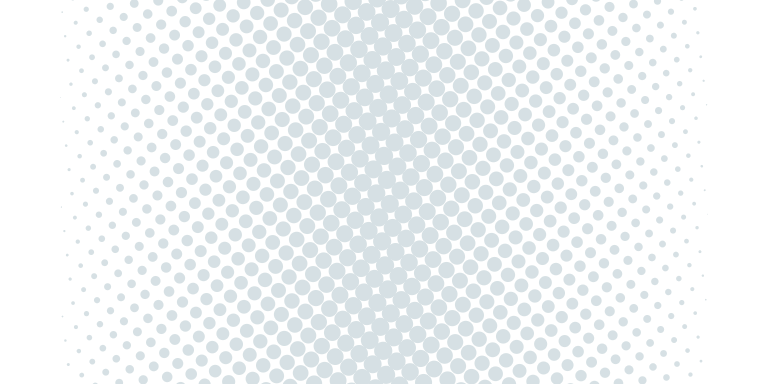
Reproduce this pattern procedurally as a Shadertoy shader.

```glsl
// Tilted halftone of pale blue-grey dots, largest along the central vertical band and shrinking to both sides.

const float PITCH = 0.044516;                        // dot spacing, in canvas heights
const vec2 ROW_DIR = normalize(vec2(13.45, -10.55)); // direction of the dot rows

// Canvas position to grid cells, and back
vec2 toGrid(vec2 p) {
    return vec2(dot(p, ROW_DIR), dot(p, vec2(-ROW_DIR.y, ROW_DIR.x))) / PITCH;
}

vec2 toCanvas(vec2 g) {
    return PITCH * (g.x * ROW_DIR + g.y * vec2(-ROW_DIR.y, ROW_DIR.x));
}

// Dot area falls off linearly with distance from the centre line
float dotRadius(float x) {
    return 0.0237 * sqrt(max(0.0, 1.0 - abs(x) / 0.844));
}

void mainImage(out vec4 fragColor, in vec2 fragCoord) {
    float pixel = 1.0 / iResolution.y;
    vec2 p = (fragCoord - 0.5 * iResolution.xy) * pixel;
    vec2 gridOrigin = vec2(-0.8379, 0.4683);
    vec2 cell = floor(toGrid(p - gridOrigin));

    // Union of the four dots around this point
    float ink = 0.0;
    for (int j = 0; j < 2; j++) {
        for (int i = 0; i < 2; i++) {
            vec2 centre = gridOrigin + toCanvas(cell + vec2(i, j));
            float radius = dotRadius(centre.x);
            float coverage = clamp(0.5 + (radius - distance(p, centre)) / pixel, 0.0, 1.0);
            // Fade dots smaller than a pixel
            ink = max(ink, coverage * min(1.0, 2.0 * radius / pixel));
        }
    }

    vec3 paper = vec3(1.0);
    vec3 paleBlueGrey = vec3(0.84, 0.88, 0.893);
    fragColor = vec4(mix(paper, paleBlueGrey, ink), 1.0);
}
```
